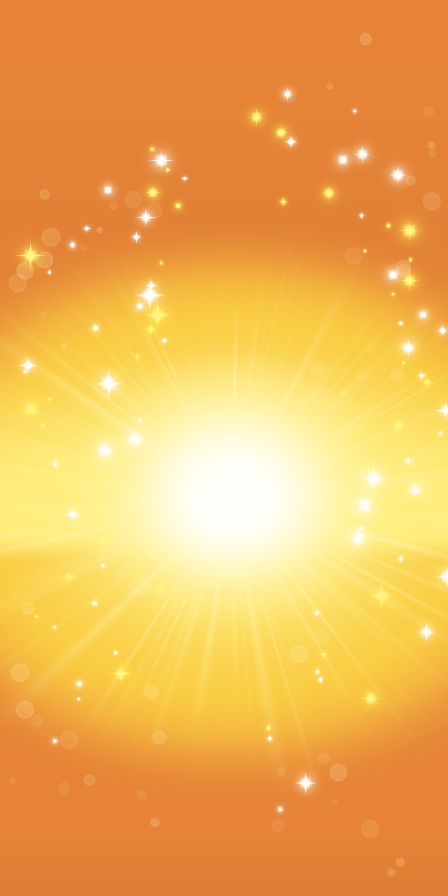
Write a Shadertoy shader that draws this background.

```glsl
// A radiant sun on an orange sky, ringed by sparkles and faint bokeh discs.
// Layered radial ramps form the glow, jittered angular cells form the rays,
// and two hashed arcs scatter the stars. The canvas spans 1 by 2 units.

#define SUN_POS vec2(0.52, 0.885)
#define STARS_PER_SIDE 50
#define DISC_COUNT 70
#define STAR_SIZE 0.028
#define RAY_STRENGTH 0.46
#define DISC_OPACITY 0.32
#define ORANGE vec3(0.90, 0.515, 0.215)
#define AMBER vec3(0.945, 0.665, 0.24)
#define GOLD vec3(0.98, 0.80, 0.26)
#define LEMON vec3(1.00, 0.94, 0.51)
#define CREAM vec3(1.00, 0.965, 0.71)

const float TAU = 6.28318;

float hash(float n) {
    return fract(sin(n * 12.9898 + 4.137) * 43758.55);
}

vec2 hash2(float n) {
    return vec2(hash(n), hash(n + 57.31));
}

// Tapered beams of varied length, one per angular cell
float beams(float angle, float r, float count, float seed) {
    float turn = (angle / TAU + 0.5) * count;
    float id = mod(floor(turn), count) + seed;
    float center = mix(0.35, 0.65, hash(id));
    float halfWidth = mix(0.05, 0.32, hash(id + 31.7));
    float offset = abs(fract(turn) - center);
    float power = hash(id + 83.1);
    float reach = 1.0 - smoothstep(0.2, mix(0.45, 0.72, hash(id + 12.2)), r);
    return (1.0 - smoothstep(0.0, halfWidth, offset)) * power * power * reach;
}

// Sky, elliptical glow, horizontal light band, rays and white core
vec3 sunburst(vec2 p) {
    vec2 d = p - SUN_POS;
    float r = length(d * vec2(0.75, d.y > 0.0 ? 1.04 : 0.96));
    vec3 color = ORANGE * mix(0.965, 1.0, smoothstep(0.0, 0.15, p.y));
    color *= 1.0 - 0.015 * (1.0 - smoothstep(0.0, 0.35, abs(p.y - 1.5)));
    color = mix(color, AMBER, 1.0 - smoothstep(0.49, 0.65, r));
    color = mix(color, GOLD, 1.0 - smoothstep(0.41, 0.57, r));
    color = mix(color, LEMON, 0.82 * (1.0 - smoothstep(0.14, 0.45, r)));

    float band = smoothstep(0.74, 0.81, p.y) * (1.0 - smoothstep(0.88, 1.22, p.y));
    color = mix(color, LEMON, 0.9 * band);

    float angle = atan(d.y, d.x);
    float rays = beams(angle, r, 38.0, 3.0) + 0.8 * beams(angle, r, 97.0, 140.0);
    rays += 0.6 * beams(angle, r, 61.0, 320.0);
    color = mix(color, CREAM, min(rays * RAY_STRENGTH, 0.65));

    float core = length(d * vec2(0.9, d.y > 0.0 ? 0.95 : 1.1));
    color = mix(color, CREAM, 0.9 * (1.0 - smoothstep(0.12, 0.35, core)));
    return mix(color, vec3(1.0, 1.0, 0.98), 1.0 - smoothstep(0.05, 0.24, core));
}

// Four-pointed star: x is the squarish body with spikes, y is the soft halo
vec2 sparkle(vec2 d, float size, float flare) {
    vec2 q = d / (size * 0.4);
    q *= q;
    float core = exp(-dot(q, q));
    vec2 arm = sqrt(abs(d) / (size * flare));
    float spikes = 1.0 - smoothstep(0.6, 1.0, arm.x + arm.y);
    float halo = exp(-dot(d, d) / (size * size * 0.65));
    return vec2(max(core, spikes), halo);
}

// Out-of-focus discs, each with a slightly brighter rim
vec3 addDiscs(vec3 color, vec2 p, float edge) {
    for (int i = 0; i < DISC_COUNT; i++) {
        float id = float(i) + 211.0;
        vec2 h = hash2(id);
        float side = mod(float(i), 2.0);
        float x = mix(0.36 * h.x, 1.0 - 0.42 * h.x, side);
        float y = mix(0.15 + 1.45 * h.y, 0.03 + 1.92 * h.y, side);
        float radius = mix(0.006, 0.021, hash(id + 19.4));
        float dist = length(p - vec2(x, y));
        float fill = 1.0 - smoothstep(radius - edge, radius + edge, dist);
        float rim = 0.7 + 0.3 * smoothstep(0.6 * radius, radius, dist);
        float alpha = fill * rim * DISC_OPACITY * mix(0.35, 1.0, hash(id + 7.9));
        color = mix(color, max(color, vec3(1.0, 0.93, 0.72)), alpha);
    }
    return color;
}

// Stars along two arcs that bow outward around the sun
vec3 addStars(vec3 color, vec2 p) {
    for (int i = 0; i < 2 * STARS_PER_SIDE; i++) {
        float id = float(i) + 17.0;
        float side = mod(float(i), 2.0);
        float along = (floor(float(i) * 0.5) + hash(id)) / float(STARS_PER_SIDE);
        along = mix(along, sqrt(along), 0.5);
        float y = mix(mix(0.28, 1.68, along), mix(0.1, 1.8, along), side);
        float t = (y - 0.98) / 0.8;
        float x = mix(0.19 + 0.14 * t * t, 0.86 - 0.2 * t * t, side);
        x += (hash(id + 41.3) - 0.5) * 0.34;

        float scale = hash(id + 67.7);
        float size = STAR_SIZE * mix(0.22, 1.15, scale * scale);
        float flare = mix(0.9, 1.8, hash(id + 90.2));
        vec2 light = sparkle(p - vec2(x, y), size, flare);
        vec3 tint = mix(vec3(1.0, 0.94, 0.3), vec3(1.0, 0.99, 0.95),
                        step(0.42, hash(id + 23.6)));
        // Stars only ever brighten what lies behind them
        color = mix(color, max(color, tint), light.y * 0.55);
        color = mix(color, max(color, mix(tint, vec3(1.0), 0.3)), light.x);
    }
    return color;
}

void mainImage(out vec4 fragColor, in vec2 fragCoord) {
    vec2 p = fragCoord / iResolution.xy * vec2(1.0, 2.0);
    float edge = 1.0 / iResolution.x;
    vec3 color = sunburst(p);
    color = addDiscs(color, p, edge);
    color = addStars(color, p);
    fragColor = vec4(color, 1.0);
}
```
